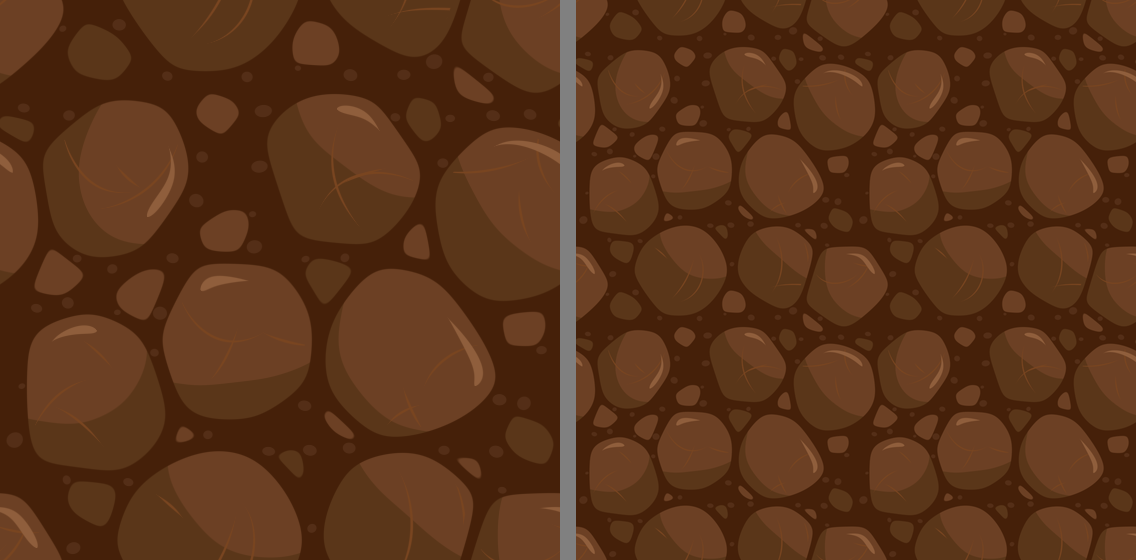
Left, the tile; right, the same tile 2 across and 2 down.
Give the GLSL for this texture, as a Shadertoy shader.

```glsl
// Flat cartoon cobblestones on dark soil, tiling in both directions.
// Big and small stones share a wrapped power diagram, cut by rounded random facets;
// each big one gets a two-tone shade, a tapered highlight and thin arc scratches.

const float TAU = 6.2831853;
const float GRID = 3.0;            // big stones per side
const int SITES = 27;              // one big and two small stones per grid cell
const float JITTER = 0.40;
const float BIG_RADIUS = 0.160;
const float SMALL_RADIUS = 0.048;
const float HALF_GAP = 0.009;
const float WARP = 0.022;
const float PEBBLE_GRID = 12.0;
const float PEBBLE_RADIUS = 0.013;
const float SHINE_INSET = 0.027;
const float SHINE_WIDTH = 0.013;
const float SCRATCH_WIDTH = 0.0021;

const vec3 SOIL = vec3(0.270, 0.127, 0.036);
const vec3 PEBBLE = vec3(0.330, 0.182, 0.092);
const vec3 SHADE = vec3(0.353, 0.212, 0.098);
const vec3 LIT = vec3(0.424, 0.251, 0.141);
const vec3 SHINE = vec3(0.560, 0.370, 0.235);
const vec3 SCRATCH = vec3(0.475, 0.270, 0.125);

vec3 sites[SITES];                 // centre and radius of every stone

vec3 hash3(vec2 p) {
    vec3 q = fract((p.xyx * 17.31 + 41.7) * vec3(0.1031, 0.1030, 0.0973));
    q += dot(q, q.yxz + 33.33);
    return fract((q.xxy + q.yzz) * q.zyx);
}

vec2 wrapDelta(vec2 d) { return fract(d + 0.5) - 0.5; }
vec2 direction(float a) { return vec2(cos(a), sin(a)); }
float angleFrom(vec2 dir, vec2 v) { return atan(dir.x * v.y - dir.y * v.x, dot(dir, v)); }

// Gradient noise that repeats after a whole number of cells
float corner(vec2 cell, vec2 offset, float period, float seed) {
    return dot(direction(TAU * hash3(mod(cell, period) + seed).x), offset);
}
float gradientNoise(vec2 p, float period, float seed) {
    vec2 c = floor(p), f = p - c, u = f * f * f * (f * (f * 6.0 - 15.0) + 10.0), e = vec2(1, 0);
    return mix(mix(corner(c, f, period, seed), corner(c + e, f - e, period, seed), u.x),
               mix(corner(c + e.yx, f - e.yx, period, seed),
                   corner(c + 1.0, f - 1.0, period, seed), u.x), u.y);
}

// Sheared lattice of big stones; small ones sit in the holes between three of them
vec2 bigCentre(vec2 c) {
    vec2 id = floor(mod(vec2(c.x + floor(c.y / GRID + 0.01), c.y) + 0.5, GRID));
    return (vec2(c.x + c.y / GRID, c.y) + JITTER * (hash3(id).xy - 0.5)) / GRID;
}
void placeStones() {
    for (int k = 0; k < SITES; k++) {
        int cell = k / 3, kind = k % 3;
        vec2 c = vec2(cell % int(GRID), cell / int(GRID)), e = vec2(1, 0);
        float size = hash3(vec2(k, 60)).x;
        vec2 centre = bigCentre(c);
        if (kind > 0) {
            vec2 third = kind == 1 ? centre : bigCentre(c + 1.0);
            centre = (bigCentre(c + e) + bigCentre(c + e.yx) + third) / 3.0;
        }
        float radius = kind == 0 ? BIG_RADIUS * mix(0.9, 1.15, size)
                                 : SMALL_RADIUS * mix(0.7, 1.25, size);
        sites[k] = vec3(centre, radius);
    }
}

// Distance inside the owning stone; q is the position relative to its centre
float stoneDistance(vec2 p, out int owner, out vec2 q) {
    float best = 9.0;
    for (int k = 0; k < SITES; k++) {
        vec2 v = wrapDelta(p - sites[k].xy);
        float power = dot(v, v) - sites[k].z * sites[k].z;
        if (power < best) { best = power; owner = k; q = v; }
    }
    float radius = sites[owner].z, rounding = 0.004 + 0.055 * radius, sum = 0.0;
    for (int k = 0; k < SITES; k++) {
        if (k == owner) continue;
        vec2 v = wrapDelta(p - sites[k].xy);
        float power = dot(v, v) - sites[k].z * sites[k].z;
        sum += exp((HALF_GAP - (power - best) / (2.0 * length(v - q))) / rounding);
    }
    for (int k = 0; k < 6; k++) {
        vec3 h = hash3(vec2(owner, k + 10));
        float a = TAU * (float(k) + 0.6 * h.x) / 6.0;
        float reach = radius * mix(0.87, 1.12, h.y) * (1.0 + 0.12 * cos(2.0 * a + float(owner)));
        sum += exp((dot(q, direction(a)) - reach) / rounding);
    }
    return -rounding * log(sum);
}

void mainImage(out vec4 fragColor, in vec2 fragCoord) {
    vec2 uv = fragCoord / iResolution.xy;
    float soft = 0.8 / iResolution.y;
    vec2 p = uv + WARP * vec2(gradientNoise(uv * 4.0, 4.0, 7.0), gradientNoise(uv * 4.0, 4.0, 29.0));
    placeStones();
    int owner, other;
    vec2 q, unused;

    // Pebbles shrink to fit the free soil around them
    vec2 cell = floor(p * PEBBLE_GRID);
    vec3 h = hash3(mod(cell, PEBBLE_GRID) + 90.0);
    vec2 spot = (cell + 0.5 + 0.5 * (h.xy - 0.5)) / PEBBLE_GRID;
    float room = -stoneDistance(spot, other, unused) - 0.003;
    float size = min(room, PEBBLE_RADIUS * mix(0.65, 1.1, h.z));
    vec2 away = (p - spot) * vec2(1.0, mix(1.0, 1.3, h.x));
    float pebble = size > 0.005 ? smoothstep(-soft, soft, size - length(away)) : 0.0;
    vec3 color = mix(SOIL, PEBBLE, pebble);

    // Two-tone body: a lit disc covers part of each big stone
    float inside = stoneDistance(p, owner, q);
    float radius = sites[owner].z;
    bool big = owner % 3 == 0;
    vec3 look = hash3(vec2(owner, 30)), extra = hash3(vec2(owner, 40));
    float lightAngle = TAU * 0.25 + 2.6 * (look.x - 0.5);
    vec2 light = direction(lightAngle);
    float disc = radius * mix(0.95, 2.2, look.y), cut = radius * mix(-0.2, 0.65, look.z);
    float lit = disc - length(q - light * (disc - cut)) + 0.02 * gradientNoise(uv * 6.0, 6.0, 51.0);
    if (!big) lit = look.z - 0.5;
    vec3 stone = mix(SHADE, LIT, smoothstep(-soft, soft, lit));

    if (big) {
        // Scratches: thin arcs with pointed ends, the last one crossing the others
        for (int k = 0; k < 3; k++) {
            vec3 a = hash3(vec2(owner, k + 50)), b = hash3(vec2(owner, k + 70));
            vec2 bend = direction(TAU * extra.x + 0.5 * a.x + (k == 2 ? 1.3 : 0.0));
            vec2 middle = 0.65 * radius * sqrt(a.y) * direction(TAU * a.z);
            float curve = mix(0.09, 0.28, b.x), halfLength = mix(0.025, 0.095, b.y);
            vec2 v = q - middle + bend * curve;
            float t = angleFrom(bend, v) * curve / halfLength;
            float line = SCRATCH_WIDTH * (1.0 - t * t) - abs(length(v) - curve);
            line = min(line, inside - 0.012);
            stone = mix(stone, SCRATCH, smoothstep(-soft, soft, line));
        }
        // Highlight follows the rim and tapers towards one end
        float t = angleFrom(direction(lightAngle + extra.y - 0.5), q) / mix(0.38, 0.65, extra.z);
        t *= look.y > 0.5 ? 1.0 : -1.0;
        float width = SHINE_WIDTH * sqrt(max(1.0 - t * t, 0.0)) * (0.62 + 0.38 * t) - soft;
        float shine = smoothstep(-soft, soft, width - abs(inside - SHINE_INSET));
        if (extra.x < 0.85) stone = mix(stone, SHINE, shine);
    }
    color = mix(color, stone, smoothstep(-soft, soft, inside));
    fragColor = vec4(color, 1.0);
}
```
